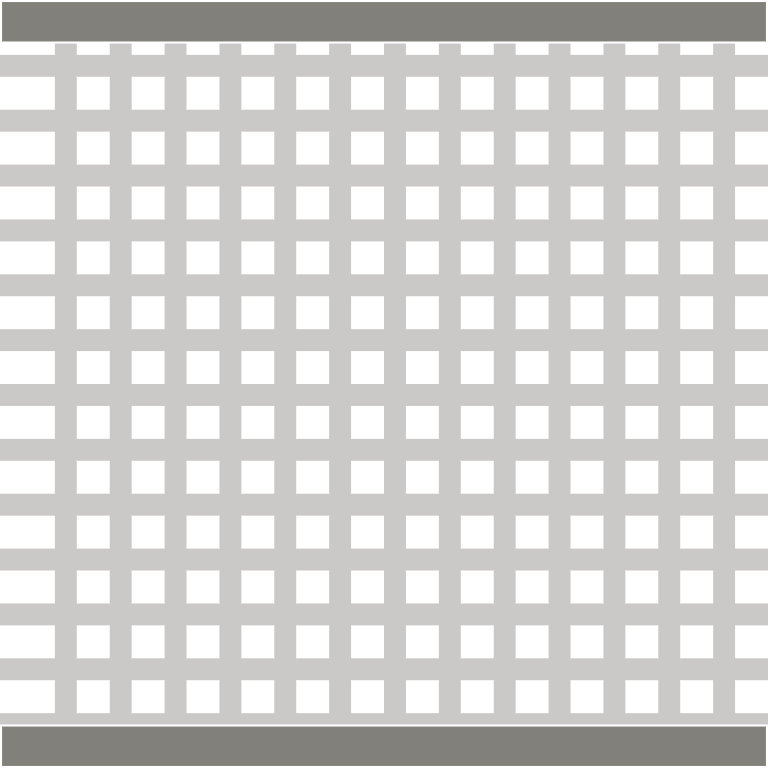
Reproduce this pattern procedurally as a Shadertoy shader.

```glsl
// Pale square lattice of crossing bars on white, closed by a dark rail at the
// top and bottom. Bars repeat on a fixed pitch measured from the top left;
// every edge is smoothed by its pixel coverage.

const float CELLS = 14.0;           // pitches across the canvas
const float BAR_WIDTH = 0.4;        // bar thickness, in pitches
const float FIRST_BAR = 1.0;        // leading edge of the first bar, in pitches
const float LAST_BAR = 13.0;        // leading edge of the last bar, in pitches
const float RAIL_HEIGHT = 0.0567;   // rail with its outline, in canvas units
const float RAIL_OUTLINE = 0.0027;  // white outline around each rail

const vec3 PAPER = vec3(1.0);
const vec3 BAR_COLOUR = vec3(0.792, 0.788, 0.780);
const vec3 RAIL_COLOUR = vec3(0.510, 0.500, 0.480);

// Coverage of a pixel by the inside of a signed distance.
float coverage(float dist, float pixel) {
    return clamp(0.5 - dist / pixel, 0.0, 1.0);
}

// Coverage by the nearest bar along one axis, measured in pitches.
float bars(float position, float pixel) {
    float halfWidth = 0.5 * BAR_WIDTH;
    float index = clamp(round(position - halfWidth), FIRST_BAR, LAST_BAR);
    return coverage(abs(position - index - halfWidth) - halfWidth, pixel);
}

// Signed distance to an axis-aligned box.
float boxDistance(vec2 p, vec2 halfSize) {
    vec2 d = abs(p) - halfSize;
    return length(max(d, 0.0)) + min(max(d.x, d.y), 0.0);
}

void mainImage(out vec4 fragColor, in vec2 fragCoord) {
    vec2 uv = fragCoord / iResolution.xy;
    vec2 pixel = 1.0 / iResolution.xy;

    // Lattice, counted from the top left corner
    vec2 grid = vec2(uv.x, 1.0 - uv.y) * CELLS;
    float lattice = max(bars(grid.x, pixel.x * CELLS),
                        bars(grid.y, pixel.y * CELLS));
    vec3 colour = mix(PAPER, BAR_COLOUR, lattice);

    // Mirrored rails: white outline first, then the dark fill
    float edge = min(uv.y, 1.0 - uv.y);
    colour = mix(colour, PAPER, coverage(edge - RAIL_HEIGHT, pixel.y));
    vec2 railHalf = vec2(0.5, 0.5 * RAIL_HEIGHT);
    float rail = boxDistance(vec2(uv.x - 0.5, edge - railHalf.y),
                             railHalf - RAIL_OUTLINE);
    colour = mix(colour, RAIL_COLOUR, coverage(rail, pixel.y));

    fragColor = vec4(colour, 1.0);
}
```
